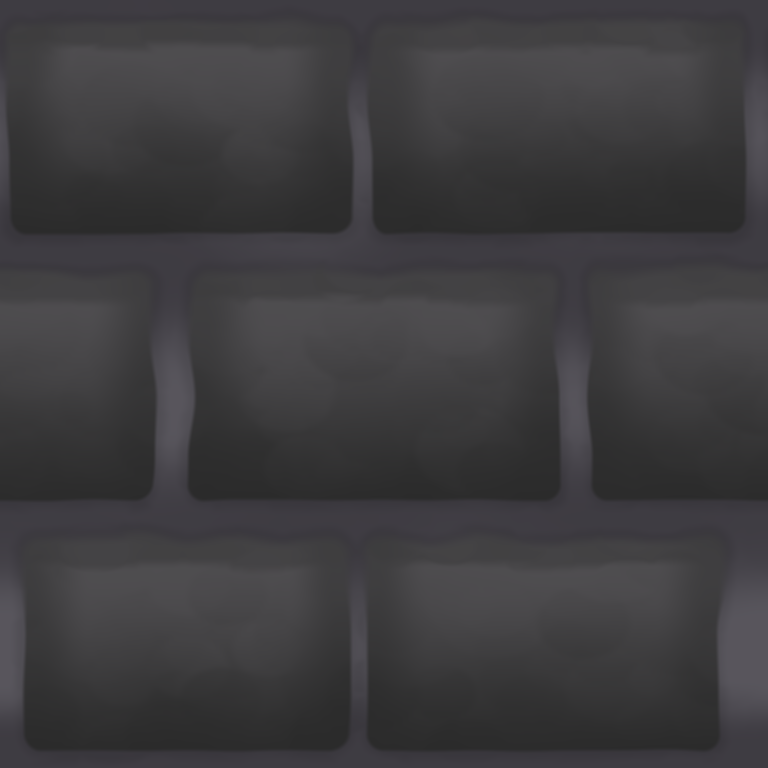
Reproduce this texture procedurally as a WebGL 1 fragment shader.

```glsl
precision highp float;
// Hand-painted dark stone bricks: three staggered rows of two, wrapping at
// the canvas borders. Each brick is a wobbly rounded box shaded from a pale
// upper face to a dark foot; overlapping translucent dabs give brush marks.
uniform vec2 u_resolution;

const float ROWS = 3.0;
const vec3 BRICK_DARK = vec3(0.168, 0.168, 0.168);
const vec3 BRICK_LIGHT = vec3(0.308, 0.302, 0.312);
const vec3 MORTAR_DARK = vec3(0.245, 0.235, 0.260);
const vec3 MORTAR_LIGHT = vec3(0.345, 0.335, 0.362);

float hash(vec2 p) {
  vec3 q = fract(p.xyx * vec3(0.1031, 0.1030, 0.0973));
  q += dot(q, q.yzx + 33.33);
  return fract((q.x + q.y) * q.z);
}

// Smooth value noise that tiles after `period` cells.
float noise(vec2 p, vec2 period) {
  p *= period;
  vec2 cell = floor(p);
  vec2 f = fract(p);
  f = f * f * (3.0 - 2.0 * f);
  float a = hash(mod(cell, period));
  float b = hash(mod(cell + vec2(1.0, 0.0), period));
  float c = hash(mod(cell + vec2(0.0, 1.0), period));
  float d = hash(mod(cell + 1.0, period));
  return mix(mix(a, b, f.x), mix(c, d, f.x), f.y);
}

// Overlapping translucent round dabs, one per tiled cell; 0.5 is neutral.
float dabs(vec2 p, vec2 period, float edge) {
  p *= period;
  vec2 cell = floor(p);
  float tone = 0.5;
  for (int j = -1; j <= 1; j++) {
    for (int i = -1; i <= 1; i++) {
      vec2 c = cell + vec2(float(i), float(j));
      vec2 id = mod(c, period);
      vec2 centre = c + vec2(hash(id + 3.7), hash(id + 19.1));
      float radius = mix(0.55, 0.95, hash(id + 41.3));
      float cover = 1.0 - smoothstep(radius - edge, radius, length(p - centre));
      tone = mix(tone, hash(id + 67.9), cover * 0.55);
    }
  }
  return tone;
}

float roundedBox(vec2 p, vec2 halfSize, float radius) {
  vec2 d = abs(p) - halfSize + radius;
  return length(max(d, 0.0)) + min(max(d.x, d.y), 0.0) - radius;
}

// Mortar is pale in the upright joints and shaded between the rows.
vec3 mortarColor(vec2 p, float strokes) {
  float midRow = cos(6.2832 * ROWS * (p.y - 0.155));
  float cloud = noise(p, vec2(5.0, 7.0)) - 0.5;
  float light = smoothstep(-1.1, 1.2, midRow + cloud * 1.3 + strokes * 0.5);
  return mix(MORTAR_DARK, MORTAR_LIGHT, light);
}

// uv runs from -1 to 1 over the brick face.
vec3 brickColor(vec2 uv, float strokes, float fine) {
  float light = smoothstep(-1.15, 0.85, uv.y + strokes * 0.55 + fine * 0.15);
  float side = smoothstep(0.62, 0.93, abs(uv.x) + strokes * 0.16);
  float topBand = smoothstep(0.68, 0.80, uv.y + fine * 0.16);
  light *= 1.0 - 0.42 * side;
  light = mix(light, 0.56 + fine * 0.25, topBand * 0.75);
  return mix(BRICK_DARK, BRICK_LIGHT, clamp(light, 0.0, 1.0));
}

// Centre (xy) and half size (zw) of a brick; widths alternate along the rows.
vec4 brickShape(float row, float col) {
  float odd = mod(row, 2.0);
  float wide = mod(row + col, 2.0);
  float drift = row - 1.0;
  float x = 0.237 + 0.25 * odd + (0.478 + 0.019 * odd) * col;
  x += drift * (0.013 * col - 0.004);
  float y = 0.161 + 0.3365 * row;
  return vec4(x, y, 0.217 + 0.021 * wide + 0.0055 * drift, 0.138 + 0.011 * odd);
}

void main() {
  vec2 p = gl_FragCoord.xy / u_resolution;
  float broad = dabs(p, vec2(11.0, 14.0), 0.16) - 0.5;
  float fine = dabs(p + 0.37, vec2(17.0, 23.0), 0.22) - 0.5;
  float cloud = noise(p, vec2(9.0, 12.0)) - 0.5;
  float strokes = broad * 0.7 + cloud * 0.3;
  vec2 wobble = vec2(noise(p + 0.21, vec2(13.0)), noise(p + 0.63, vec2(16.0))) - 0.5;

  vec3 color = mortarColor(p, strokes);

  for (int r = 0; r < 3; r++) {
    for (int c = 0; c < 2; c++) {
      vec4 shape = brickShape(float(r), float(c));
      vec2 q = p - shape.xy;
      q -= floor(q + 0.5);
      vec2 uv = q / shape.zw;
      float upper = smoothstep(0.1, 1.0, uv.y);
      q += wobble * vec2(0.012, mix(0.003, 0.014, upper));
      float d = roundedBox(q, shape.zw, 0.022);

      // Faint smear outside the face, then the face with a softer top.
      float smear = 1.0 - smoothstep(0.0, 0.020, d + fine * 0.016);
      color = mix(color, color * 0.91, smear);
      float soft = mix(0.0035, 0.011, upper);
      float face = 1.0 - smoothstep(-soft, soft, d + fine * 0.014 * upper);
      color = mix(color, brickColor(uv, strokes, fine), face);
    }
  }
  gl_FragColor = vec4(color, 1.0);
}
```
